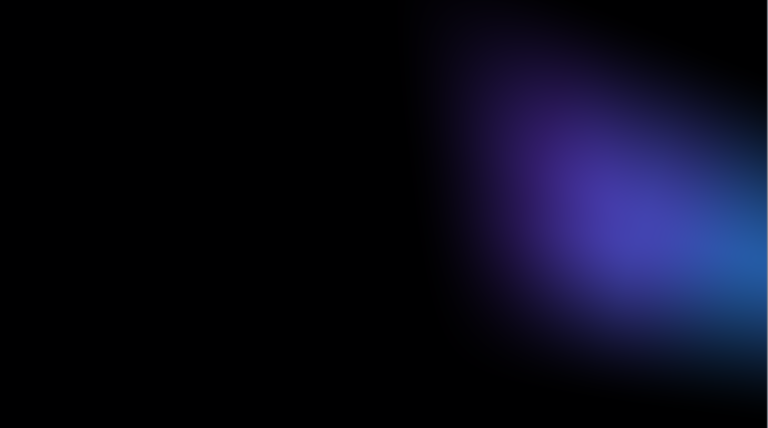
Give the GLSL for this background, as a Shadertoy shader.

```glsl
// A soft violet-to-blue glow, shaped like a blurred wedge, on a black backdrop.

// Stage: x runs from 0 to STAGE_WIDTH, y from 0 to 1.
const float STAGE_WIDTH = 1.79;

// Wedge edges, each a line from A to B with the lit side on its left.
const vec2 LEFT_A   = vec2(1.167, 0.767), LEFT_B   = vec2(1.225, 0.302);
const vec2 TOP_A    = vec2(1.786, 0.598), TOP_B    = vec2(1.256, 0.812);
const vec2 BOTTOM_A = vec2(1.256, 0.277), BOTTOM_B = vec2(1.786, 0.209);

// Half-width of the blur across each edge.
const float LEFT_BLUR = 0.250;
const float TOP_BLUR = 0.226;
const float BOTTOM_BLUR = 0.206;

// Glow colours and where they peak along the slanted hue axis.
const vec3 BACKDROP = vec3(0.0, 0.0, 0.002);
const vec3 VIOLET = vec3(0.290, 0.168, 0.620);
const vec3 INDIGO = vec3(0.260, 0.265, 0.690);
const vec3 BLUE   = vec3(0.145, 0.365, 0.660);
const float VIOLET_AT = 1.20;
const float INDIGO_AT = 1.49;
const float BLUE_AT = 1.80;
const float HUE_SLANT = 0.30;
const float HUE_LEVEL = 0.45;

// Thin pale rim down the right side.
const vec3 RIM = vec3(0.55, 0.57, 0.60);
const float RIM_WIDTH = 0.0045;

// Signed distance from the line a-b, positive on its left.
float lineDistance(vec2 p, vec2 a, vec2 b) {
    vec2 along = normalize(b - a);
    return dot(p - a, vec2(-along.y, along.x));
}

// Coverage of a half-plane whose edge is blurred.
float softEdge(vec2 p, vec2 a, vec2 b, float blur) {
    return smoothstep(-blur, blur, lineDistance(p, a, b));
}

// Hue shift across the wedge, towards blue at the lower right.
vec3 glowColor(vec2 p) {
    float along = p.x - HUE_SLANT * (p.y - HUE_LEVEL);
    float toIndigo = clamp((along - VIOLET_AT) / (INDIGO_AT - VIOLET_AT), 0.0, 1.0);
    float toBlue = smoothstep(INDIGO_AT, BLUE_AT, along);
    return mix(mix(VIOLET, INDIGO, toIndigo), BLUE, toBlue);
}

void mainImage(out vec4 fragColor, in vec2 fragCoord) {
    vec2 p = fragCoord / iResolution.xy * vec2(STAGE_WIDTH, 1.0);

    // The overlap of three blurred half-planes forms the glow.
    float glow = softEdge(p, LEFT_A, LEFT_B, LEFT_BLUR)
               * softEdge(p, TOP_A, TOP_B, TOP_BLUR)
               * softEdge(p, BOTTOM_A, BOTTOM_B, BOTTOM_BLUR);
    vec3 color = mix(BACKDROP, glowColor(p), glow);

    // Rim light over the glow.
    float rim = smoothstep(STAGE_WIDTH - RIM_WIDTH, STAGE_WIDTH, p.x);
    fragColor = vec4(mix(color, RIM, rim), 1.0);
}
```
